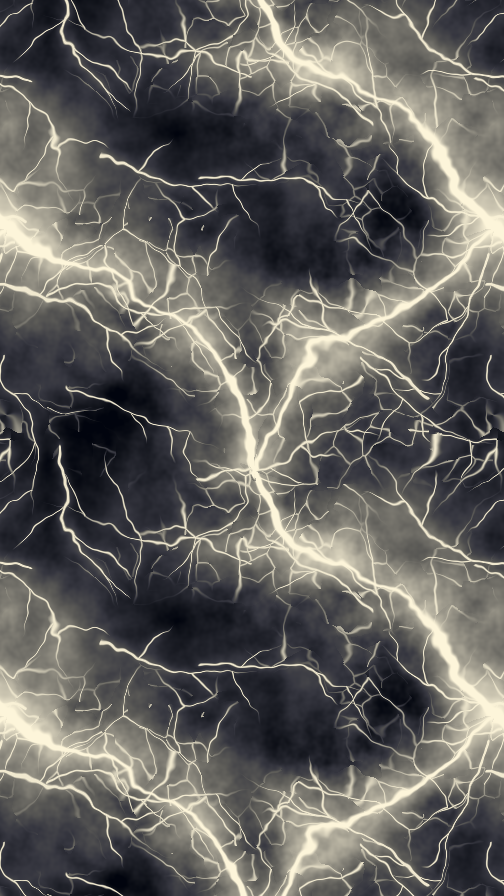
Give the GLSL for this texture, as a WebGL 2 fragment shader.

```glsl
#version 300 es
precision highp float;
// Branching cream lightning over smoky navy darkness, on a seamless square tile.

#define TILE 0.966                    // tile side, in canvas widths
#define WARP 0.24                     // jaggedness of every discharge
#define BOLT_WIDTH 0.0085             // half width of the main bolts, in tiles
#define BOLT_HALO 0.024
#define LIMB_WIDTH 0.0036
#define LIMB_CELLS 4.0
#define VEIN_CELLS 8.0
#define SMOKE 0.50                    // smoke density beside the bolts
#define INK vec3(0.05, 0.06, 0.09)
#define CREAM vec3(0.94, 0.91, 0.81)
#define PI 3.14159

uniform vec2 u_resolution;
out vec4 fragColor;

vec2 hash22(vec2 c) {
    vec3 q = fract(c.xyx * vec3(0.1031, 0.1030, 0.0973));
    q += dot(q, q.yzx + 33.33);
    return fract((q.xx + q.yz) * q.zy);
}

// Periodic gradient noise
float corner(vec2 cell, vec2 offset, float period, float seed) {
    float a = 2.0 * PI * hash22(mod(cell, period) + seed).x;
    return dot(vec2(cos(a), sin(a)), offset);
}

float noise(vec2 p, float period, float seed) {
    vec2 i = floor(p), f = p - i, e = vec2(1.0, 0.0);
    vec2 u = f * f * f * (f * (f * 6.0 - 15.0) + 10.0);
    return mix(mix(corner(i, f, period, seed), corner(i + e, f - e, period, seed), u.x),
               mix(corner(i + e.yx, f - e.yx, period, seed), corner(i + 1.0, f - 1.0, period, seed), u.x), u.y);
}

float fbm(vec2 p, float period, int octaves, float gain, float seed) {
    float sum = 0.0, amp = 1.0;
    for (int k = 0; k < octaves; k++) {
        sum += amp * noise(p * period, period, seed + 17.0 * float(k));
        period *= 2.0;
        amp *= gain;
    }
    return sum;
}

float line(float d, float width, float px) {
    return 1.0 - smoothstep(max(width - px, 0.0), width + px, d);
}

vec2 nearer(vec2 a, vec2 b) { return a.x < b.x ? a : b; }

// Main bolts along both diagonals: (distance, half width)
vec2 bolts(vec2 p) {
    vec2 best = vec2(1.0, 0.0);
    float fall = p.y - p.x, rise = p.x + p.y;
    for (int k = -1; k <= 1; k++) {
        float shift = round(fall - 0.468) + float(k);
        float along = PI * (rise - 0.468 + shift);
        float bend = -0.063 - 0.054 * sin(along) + 0.082 * cos(2.0 * along - 0.93);
        float width = BOLT_WIDTH * (0.75 + 0.35 * cos(2.0 * along));
        best = nearer(best, vec2(abs(fall - 0.468 - shift - bend) * 0.66, width));

        shift = round(rise - 1.468) + float(k);
        along = PI * (fall + 0.532 + shift);
        float live = smoothstep(-0.25, 0.0, sin(along));
        float d = abs(rise - 1.468 - shift + 0.1 * sin(along)) * 0.68;
        best = nearer(best, vec2(d + 0.25 * (1.0 - live), BOLT_WIDTH * 0.55 * live));
    }
    return best;
}

// Tapered discharge from the origin to reach, in limb cells
float streak(vec2 q, vec2 reach, float width, float px) {
    float h = clamp(dot(q, reach) / dot(reach, reach), 0.0, 1.0);
    float d = length(q - reach * h) / LIMB_CELLS;
    float fade = smoothstep(0.0, 0.4, 1.0 - h);
    return fade * (0.9 * line(d, width * (1.0 - h), px) + 70.0 * width * exp(-d / 0.012));
}

// Scattered limbs, each with three side twigs
float limbs(vec2 p, float px) {
    vec2 g = p * LIMB_CELLS;
    float light = 0.0;
    for (int n = 0; n < 9; n++) {
        vec2 cell = floor(g) + vec2(n % 3 - 1, n / 3 - 1);
        vec2 id = mod(cell, LIMB_CELLS), a = hash22(id + 7.0), b = hash22(id + 91.0);
        float angle = 2.0 * PI * a.x;
        vec2 reach = vec2(cos(angle), sin(angle)) * (1.2 + 0.6 * a.y);
        vec2 root = cell + 0.5 + 0.6 * (b - 0.5) - 0.5 * reach;
        float width = LIMB_WIDTH * (0.5 + 0.6 * b.x);
        light = max(light, streak(g - root, reach, width, px));
        for (int k = 1; k <= 3; k++) {
            vec2 r = hash22(id + 13.0 * float(k) + 200.0);
            float turn = angle + (r.x > 0.5 ? 1.0 : -1.0) * (0.5 + 0.6 * r.y);
            vec2 fork = root + reach * (0.2 * float(k) + 0.2 * r.x);
            vec2 twig = vec2(cos(turn), sin(turn)) * (0.3 + 0.3 * r.y);
            light = max(light, streak(g - fork, twig, width * 0.5, px));
        }
    }
    return light;
}

// Hair-thin veins: cell borders, some of them left out
float veins(vec2 p, float cells, float px) {
    vec2 g = p * cells, first = vec2(9.0), second = vec2(9.0);
    for (int n = 0; n < 9; n++) {
        vec2 cell = floor(g) + vec2(n % 3 - 1, n / 3 - 1);
        vec2 r = hash22(mod(cell, cells) + 31.0);
        vec2 hit = vec2(length(cell + r - g), r.x);
        second = nearer(second, hit.x < first.x ? first : hit);
        first = nearer(first, hit);
    }
    float d = 0.5 * (second.x - first.x) / cells;
    float kept = step(0.4, fract(17.0 * (first.y + second.y)));
    return kept * (0.8 * line(d, 0.0008, px) + 0.2 * exp(-d / 0.007));
}

void main() {
    // Tile units, y running down from the top edge
    vec2 p = vec2(gl_FragCoord.x, u_resolution.y - gl_FragCoord.y) / (u_resolution.x * TILE);
    float px = 1.0 / (u_resolution.x * TILE);
    vec2 q = p + WARP / 3.0 * vec2(fbm(p, 3.0, 5, 0.5, 3.0), fbm(p, 3.0, 5, 0.5, 157.0));

    vec2 bolt = bolts(q);
    float near = exp(-bolt.x / 0.13);
    float node = length(fract(q - vec2(0.0, 0.468) + 0.5) - 0.5);

    // Smoke gathers around the bolts
    float tone = (0.12 + SMOKE * near) * (1.0 + 1.3 * fbm(p, 3.0, 6, 0.6, 311.0)) - 0.1;

    // Discharges, from finest to brightest
    float patches = noise(p * 5.0, 5.0, 419.0) + 0.6 * near - 0.2;
    float light = veins(q, VEIN_CELLS, px) * smoothstep(-0.3, 0.2, patches);
    light = max(light, 0.8 * veins(q, VEIN_CELLS * 2.5, px) * smoothstep(-0.15, 0.35, patches));
    light = max(light, limbs(q, px));
    tone = mix(tone, 1.0, clamp(light, 0.0, 1.0));
    float glow = 75.0 * bolt.y * exp(-bolt.x / BOLT_HALO) + 0.7 * exp(-node / 0.07);
    tone = mix(tone, 1.05, clamp(glow, 0.0, 1.0));
    tone = mix(tone, 1.06, line(bolt.x, bolt.y, px * 1.5) * smoothstep(0.0, 0.003, bolt.y));

    // Navy to cream, with a cooler tint in the dim greys
    tone = clamp(tone, -0.05, 1.06);
    vec3 color = mix(INK, CREAM, tone);
    color.b += 0.03 * max(0.0, 1.0 - 6.0 * abs(tone - 0.18));
    fragColor = vec4(color, 1.0);
}
```
